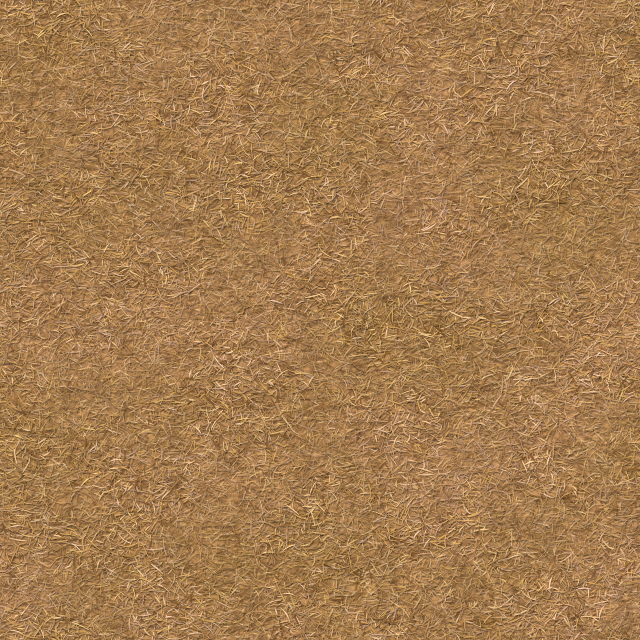
This texture is drawn by a WebGL 2 fragment shader. Its source:

```glsl
#version 300 es
precision highp float;
// Dry chopped straw lying in a dense, matted bed.
// Layers of short bent strands are scattered on wrapping grids, each strand
// casting a soft shadow, over a fibrous ground of wrapping gradient noise.
uniform vec2 u_resolution;
out vec4 fragColor;

const float TAU = 6.2831853;
const float GRID = 56.0;   // strand cells across the canvas
const int LAYERS = 16;
const vec3 MEAN_STRAW = vec3(0.65, 0.49, 0.315);
const vec3 SUNLIGHT = vec3(1.13, 1.135, 1.16);

// Three random values in 0..1 from a non-negative lattice point.
vec3 hash3(vec3 p) {
  uvec3 v = uvec3(p) * 1664525u + 1013904223u;
  v.x += v.y * v.z; v.y += v.z * v.x; v.z += v.x * v.y;
  v ^= v >> 16u;
  v.x += v.y * v.z; v.y += v.z * v.x; v.z += v.x * v.y;
  return vec3(v >> 8u) / 16777216.0;
}

float cornerSlope(vec2 corner, vec2 offset, vec2 period, float seed) {
  float angle = TAU * hash3(vec3(mod(corner, period), seed)).x;
  return dot(vec2(cos(angle), sin(angle)), offset);
}

// Gradient noise that repeats after a whole number of cells.
float gradientNoise(vec2 uv, vec2 period, float seed) {
  vec2 p = uv * period;
  vec2 i = floor(p);
  vec2 f = p - i;
  vec2 s = f * f * f * (f * (f * 6.0 - 15.0) + 10.0);
  vec2 e = vec2(1.0, 0.0);
  float low = mix(cornerSlope(i, f, period, seed),
                  cornerSlope(i + e.xy, f - e.xy, period, seed), s.x);
  float high = mix(cornerSlope(i + e.yx, f - e.yx, period, seed),
                   cornerSlope(i + e.xx, f - e.xx, period, seed), s.x);
  return mix(low, high, s.y);
}

// Straw tone picked by share, with contrast widened about the mean.
vec3 strawColor(float pick, float contrast) {
  vec3 tone = vec3(0.49, 0.34, 0.19);                  // dark
  tone = pick > 0.07 ? vec3(0.58, 0.42, 0.25) : tone;  // umber
  tone = pick > 0.27 ? vec3(0.64, 0.48, 0.30) : tone;  // tan
  tone = pick > 0.54 ? vec3(0.69, 0.54, 0.38) : tone;  // rosy
  tone = pick > 0.71 ? vec3(0.72, 0.55, 0.33) : tone;  // gold
  tone = pick > 0.89 ? vec3(0.79, 0.64, 0.45) : tone;  // pale
  return MEAN_STRAW + (tone - MEAN_STRAW) * contrast;
}

// Coverage of a bent, tapering strand lying along x.
float strandMask(vec2 q, float halfLength, float halfWidth, float bend, float blur) {
  float t = clamp(q.x / halfLength, -1.0, 1.0);
  float across = abs(q.y - bend * (t * t - 0.4));
  float width = halfWidth * (1.0 - 0.6 * t * t);
  float d = max(across - width, abs(q.x) - halfLength);
  return 1.0 - smoothstep(-blur, blur, d);
}

// Lays one grid of strands over the colour beneath.
vec3 layStrands(vec3 under, vec2 uv, float layer, float opacity, float pixel) {
  vec2 p = uv * GRID + hash3(vec3(layer, 7.0, 3.0)).xy * GRID;
  vec2 home = floor(p);
  float blur = 0.55 * pixel * GRID;
  vec3 color = under;
  for (int y = -1; y <= 1; y++) {
    for (int x = -1; x <= 1; x++) {
      vec2 cell = home + vec2(x, y);
      vec2 id = mod(cell, GRID);
      vec3 place = hash3(vec3(id, layer));
      vec3 form = hash3(vec3(id, layer + 100.0));
      // Directions lean towards the horizontal.
      float turn = 2.0 * place.z - 1.0;
      float angle = 0.25 * TAU * turn * mix(0.6, 1.0, abs(turn));
      vec2 axis = vec2(cos(angle), sin(angle));
      mat2 toStrand = mat2(axis.x, -axis.y, axis.y, axis.x);
      vec2 local = p - cell - place.xy;
      vec2 q = toStrand * local;
      vec2 shadowQ = toStrand * (local + vec2(-0.04, 0.08));

      float halfLength = mix(0.28, 0.8, form.x * form.x);
      float halfWidth = mix(0.034, 0.068, fract(form.y * 13.0));
      float bend = 0.45 * (form.y - 0.5) * halfLength;
      float shadow = strandMask(shadowQ, halfLength, halfWidth * 1.4, bend, blur + 0.04);
      float strand = strandMask(q, halfLength, halfWidth, bend, blur);
      vec3 straw = strawColor(form.z, 1.35) * 1.05;
      straw.b *= mix(0.85, 1.15, fract(form.x * 17.0));
      straw *= 1.0 + 0.08 * clamp(q.y / halfWidth, -1.0, 1.0);
      color *= 1.0 - 0.23 * opacity * shadow;
      color = mix(color, straw, strand * opacity);
    }
  }
  return color;
}

void main() {
  vec2 uv = gl_FragCoord.xy / u_resolution;
  float pixel = 1.0 / u_resolution.y;

  // Fibrous ground
  float fibre = gradientNoise(uv, vec2(70.0, 140.0), 1.0)
              + 0.7 * gradientNoise(uv, vec2(160.0, 230.0), 2.0);
  vec3 color = vec3(0.61, 0.45, 0.28) * (1.0 + 0.3 * fibre);

  // Crisp clumps alternate with flatter, matted patches
  float patches = gradientNoise(uv, vec2(7.0, 9.0), 3.0)
                + 0.6 * gradientNoise(uv, vec2(17.0, 21.0), 4.0);
  float clump = smoothstep(-0.5, 0.4, patches);
  for (int i = 0; i < LAYERS; i++) {
    float height = float(i) / float(LAYERS - 1);
    float opacity = mix(0.75, mix(0.4, 0.95, clump), height);
    color = layStrands(color, uv, float(i), opacity, pixel);
  }

  // Broad drift between rosy and olive tones, and small hollows
  float drift = gradientNoise(uv, vec2(5.0), 5.0);
  float hollows = gradientNoise(uv, vec2(24.0, 30.0), 6.0);
  color *= 1.0 + drift * vec3(0.06, 0.05, 0.14) + 0.1 * hollows;
  fragColor = vec4(clamp(color * SUNLIGHT, 0.0, 1.0), 1.0);
}
```
